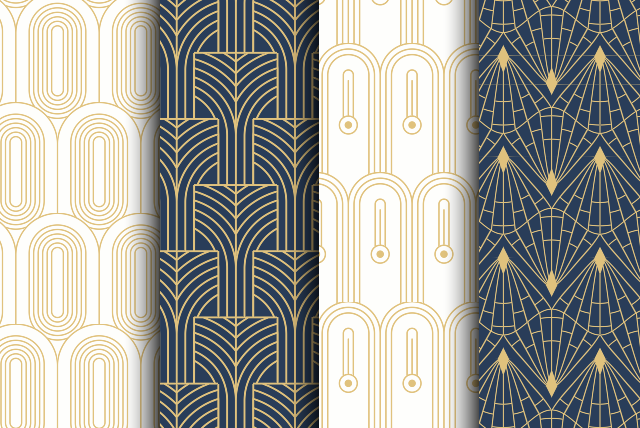
Write a Shadertoy shader that draws this pattern.

```glsl
// Four overlapping strips of gold art deco line patterns on white and navy paper.

#define SHEET_WIDTH 768.0   // design units across the canvas
#define STRIP_WIDTH 191.7
#define SHADOW_WIDTH 44.0
#define SHADOW_FLOOR 0.28
#define LINE_OVAL 1.7
#define LINE_PALM 2.3
#define LINE_KEYHOLE 1.8
#define LINE_FAN 1.3
#define GOLD vec3(0.88, 0.76, 0.49)
#define WHITE vec3(0.995, 0.995, 0.99)
#define NAVY vec3(0.16, 0.24, 0.35)

float pixelSize;

// Coverage of a line of the given width at distance d from its centre
float ink(float d, float width) {
    return 1.0 - smoothstep(-0.5, 0.5, (d - 0.5 * width) / pixelSize);
}

// Distance to the nearest repeat centre
float fold(float x, float period) {
    return abs(mod(x + 0.5 * period, period) - 0.5 * period);
}

// Radial coordinate of an arch: circular at the top, straight below
float archRadius(vec2 q, float radius) {
    return length(vec2(q.x, max(radius - q.y, 0.0)));
}

// Staggered arches, each row in front of the one above.
// Returns the local position in the visible arch; outline gets the edge distance.
vec2 archCell(vec2 p, float radius, float pitch, out float outline) {
    float row = floor(p.y / pitch);
    vec2 q = vec2(fold(p.x + row * radius, 2.0 * radius), p.y - row * pitch);
    float r = archRadius(q, radius);
    outline = abs(r - radius);
    if (r > radius) {
        q = vec2(radius - q.x, q.y + pitch);
        outline = min(outline, abs(q.x - radius));
    }
    return q;
}

// Nested long ovals under arches
float ovalStrip(vec2 p) {
    float d;
    vec2 q = archCell(p - vec2(69.0, -10.0), 50.0, 133.0, d);
    float r = length(vec2(q.x, max(48.0 - q.y, 0.0) + max(q.y - 118.0, 0.0)));
    float ring = clamp(round((r - 7.0) / 5.4), 0.0, 5.0);
    d = min(d, abs(r - 7.0 - 5.4 * ring));
    return ink(d, LINE_OVAL);
}

// Square blocks of arching palm leaves on straight trunks
float palmStrip(vec2 p) {
    const float pitch = 79.4, halfStep = 71.0, halfBlock = 50.0;
    p -= vec2(283.0, 63.3);
    float row = floor(p.y / pitch);
    float u = fold(p.x + row * halfStep, 2.0 * halfStep);
    float v = p.y - row * pitch;
    float d = abs(u - halfBlock);
    if (u < halfBlock) d = min(d, v);
    if (u > halfStep - halfBlock) d = min(d, pitch - v);
    if (u > halfBlock) {
        u = halfStep - u;
        v += pitch;
    }
    // Leaves are concentric arcs that straighten into the trunk
    float r = length(vec2(75.0 - u, max(100.0 - v, 0.0)));
    float leaf = clamp(round((r - 75.0) / 10.4), -2.0, 4.0);
    d = min(d, min(u, abs(r - 75.0 - 10.4 * leaf)));
    return ink(d, LINE_PALM);
}

// Triple arches around a keyhole with a ringed dot
float keyholeStrip(vec2 p) {
    float d;
    vec2 q = archCell(p - vec2(418.0, 52.0), 38.25, 155.0, d);
    float r = archRadius(q, 38.25);
    d = min(d, min(abs(r - 31.4), abs(r - 24.7)));
    float eye = length(q - vec2(0.0, 98.0));
    if (q.y < 98.0) {
        d = min(d, abs(length(vec2(q.x, max(38.0 - q.y, 0.0))) - 6.0));
        d = min(d, length(vec2(q.x, max(45.0 - q.y, 0.0))));
    }
    if (eye < 10.7) d = 10.7 - eye;
    d = min(d, abs(eye - 10.7));
    return max(ink(d, LINE_KEYHOLE), ink(eye, 9.0));
}

// One fan: u across, h along from the apex, reach is the length to the wave
float fan(float u, float h, float reach) {
    float kite = u / 7.0 + (h < 2.0 ? (2.0 - h) / 14.0 : (h - 2.0) / 20.0);
    float cover = ink((kite - 1.0) * 6.0, 0.0);
    if (h <= 0.5) return cover;
    float spread = 57.5 * pow(h / reach, 0.65);
    float a = u / spread * 4.0;
    float rib = min(round(a), 4.0);
    float slope = 0.65 * u / h;
    float d = abs(a - rib) * spread * 0.25 / sqrt(1.0 + slope * slope);
    // Short arcs staggered between neighbouring ribs
    if (a < 4.0) {
        float arc = length(vec2(u, h)) - 13.0 * mod(floor(a), 2.0);
        if (arc > 30.0) d = min(d, fold(arc, 28.0));
    }
    return max(cover, ink(d, LINE_FAN));
}

// Up and down fans held between wavy lines
float fanStrip(vec2 p) {
    const float period = 116.0, pitch = 121.0;
    float phase = 6.28319 * (p.x - 604.0) / period;
    float wave = 23.5 + 15.5 * cos(phase);
    float v = mod(p.y - wave, pitch);
    float slope = 0.84 * sin(phase);
    float d = min(v, pitch - v) / sqrt(1.0 + slope * slope);
    float y = v + wave;
    float down = fan(fold(p.x - 604.0, period), y - 66.0, wave + 55.0);
    float up = fan(fold(p.x - 662.0, period), 102.0 - y, 102.0 - wave);
    return max(ink(d, LINE_FAN), max(down, up));
}

void mainImage(out vec4 fragColor, in vec2 fragCoord) {
    pixelSize = SHEET_WIDTH / iResolution.x;
    vec2 p = vec2(fragCoord.x, iResolution.y - fragCoord.y) * pixelSize;
    float strip = min(floor(p.x / STRIP_WIDTH), 3.0);

    float gold = strip < 0.5 ? ovalStrip(p) : strip < 1.5 ? palmStrip(p)
               : strip < 2.5 ? keyholeStrip(p) : fanStrip(p);
    vec3 paper = mod(strip, 2.0) < 0.5 ? WHITE : NAVY;
    vec3 color = mix(paper, GOLD, gold);

    // Shadow cast by the next strip
    float toEdge = (strip + 1.0) * STRIP_WIDTH - p.x;
    float shade = clamp(1.0 - toEdge / SHADOW_WIDTH, 0.0, 1.0);
    if (strip < 2.5) color *= mix(1.0, SHADOW_FLOOR, pow(shade, 1.7));
    fragColor = vec4(color, 1.0);
}
```
